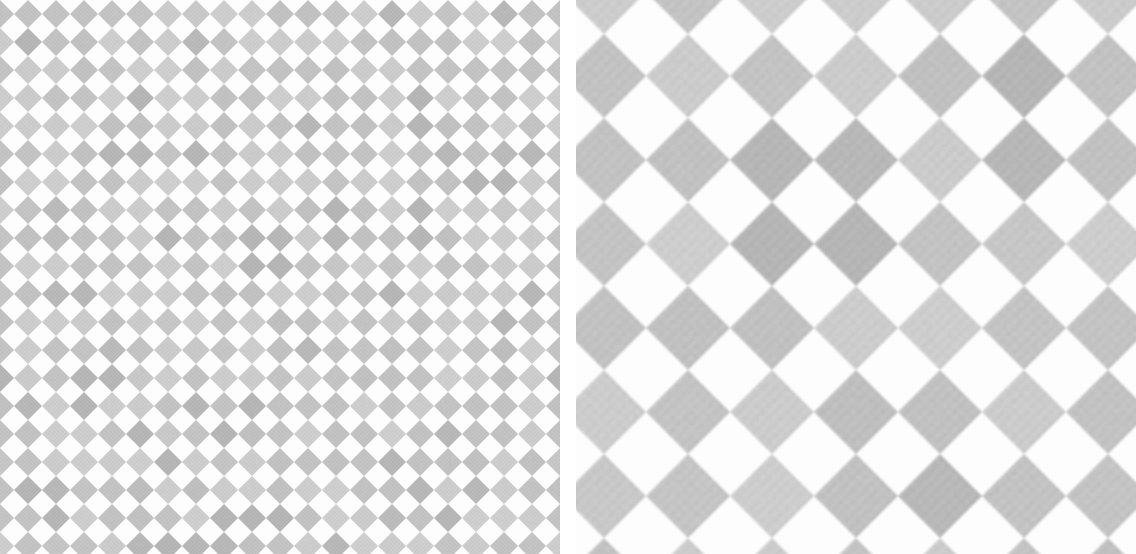
Left: the whole. Right: its middle third, enlarged.
Write a Shadertoy shader that draws this pattern.

```glsl
// Checkerboard of grey diamonds on white, each in its own shade with a faint woven grain.

float hash(vec2 p) {
    vec3 q = fract(vec3(p.xyx) * 0.1031);
    q += dot(q, q.yzx + 33.33);
    return fract((q.x + q.y) * q.z);
}

// Signed distance to a diamond whose corners touch the cell borders.
float diamond(vec2 p) {
    return (abs(p.x) + abs(p.y) - 0.5) * 0.7071;
}

// Light, middle or dark grey with a little drift.
float diamondShade(vec2 id) {
    float pick = hash(id + 7.0);
    float shade = mix(0.80, 0.76, smoothstep(0.33, 0.45, pick));
    shade = mix(shade, 0.715, smoothstep(0.82, 0.88, pick));
    return shade + 0.014 * (hash(id + 53.0) - 0.5);
}

// Fine crossed diagonal threads with uneven strength.
float weave(vec2 p) {
    float rising = sin(6.2832 * 7.0 * (p.x + p.y));
    float falling = sin(6.2832 * 7.0 * (p.x - p.y));
    float speckle = hash(floor(p * 20.0)) - 0.5;
    return 0.007 * rising + 0.004 * falling + 0.012 * speckle;
}

void mainImage(out vec4 fragColor, in vec2 fragCoord) {
    // Twenty columns across; rows are counted down from the top edge.
    float cellsPerPixel = 20.0 / iResolution.x;
    vec2 p = vec2(fragCoord.x, iResolution.y - fragCoord.y) * cellsPerPixel;

    // Columns are centred on whole numbers, so the sides cut through diamonds.
    vec2 shifted = p + vec2(0.5, 0.0);
    vec2 id = floor(shifted);
    id.x = mod(id.x, 20.0);
    vec2 local = fract(shifted) - 0.5;

    // Soft edge between diamond and ground.
    float soft = max(0.03, 0.7 * cellsPerPixel);
    float cover = 1.0 - smoothstep(-soft, soft, diamond(local));

    float grey = mix(0.993, diamondShade(id) + weave(p), cover);
    fragColor = vec4(vec3(grey), 1.0);
}
```
